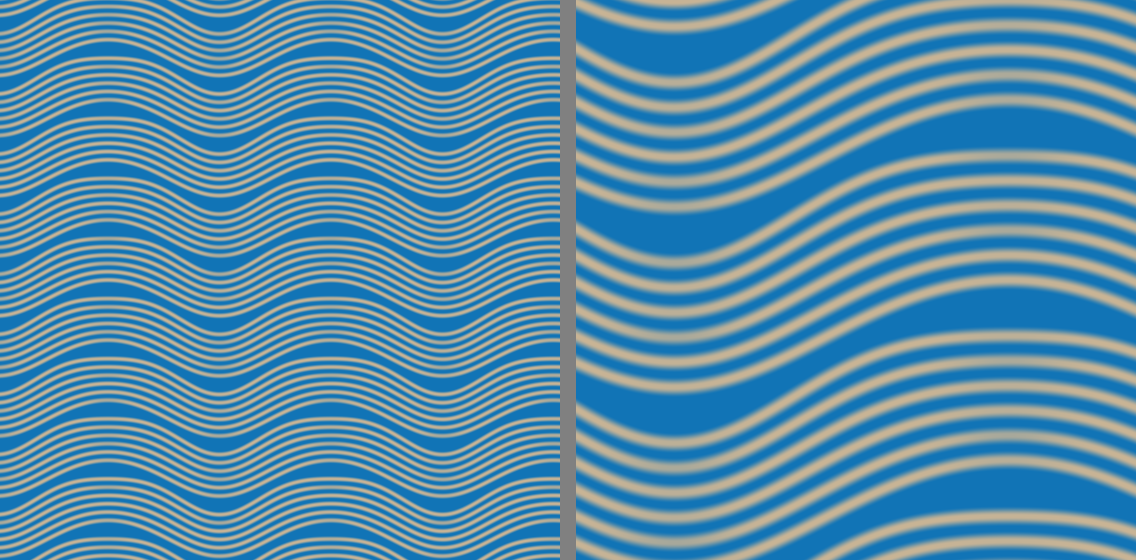
Left: the whole. Right: its middle third, enlarged.
Give the GLSL for this pattern, as a WebGL 2 fragment shader.

```glsl
#version 300 es
precision highp float;
// Rows of six soft sand-coloured wave lines on a blue ground.

uniform vec2 u_resolution;
out vec4 fragColor;

const float TAU = 6.2831853;
const vec3 BLUE = vec3(0.065, 0.455, 0.715);
const vec3 SAND = vec3(0.785, 0.705, 0.585);

const int LINES = 6;              // lines in each row
const float WAVE_LENGTH = 0.398;
const float CREST_X = 0.193;
const float ROW_HEIGHT = 0.1073;
const float TOP_LINE_Y = 0.864;   // mid height of a row's top line
const float LINE_GAP = 0.0148;
const float AMPLITUDE = 0.0319;
const float HALF_WIDTH = 0.0034;
const float SOFTNESS = 0.0029;

// Sine-free hash of a cell, 0 to 1
float hash(vec2 cell) {
    vec3 p = fract(vec3(cell.xyx) * 0.1031);
    p += dot(p, p.yzx + 33.33);
    return fract((p.x + p.y) * p.z);
}

// Wave height (x) and its derivative by angle (y); flatness broadens the crest
vec2 wave(float angle, float flatness) {
    float s = sin(angle);
    float c = cos(angle);
    return vec2(c + flatness * s * s, -s + 2.0 * flatness * s * c);
}

// Coverage of one line, repeated in every row
float waveLine(vec2 uv, float index, float pixel) {
    float angle = TAU * (uv.x - CREST_X) / WAVE_LENGTH;
    float flatness = mix(0.37, 0.09, index / float(LINES - 1));
    vec2 curve = AMPLITUDE * wave(angle, flatness);
    float slope = curve.y * TAU / WAVE_LENGTH;

    // Signed offset to the closest row, corrected for the slope
    float offset = uv.y - TOP_LINE_Y + index * LINE_GAP - curve.x;
    float row = floor(offset / ROW_HEIGHT + 0.5);
    float dist = abs(offset - row * ROW_HEIGHT) / sqrt(1.0 + slope * slope);

    // Slightly uneven ink where the line runs level
    float level = pow(abs(cos(angle)), 8.0);
    float ink = 1.0 - 0.2 * level * hash(vec2(row + 40.0, index + 7.0));

    float edge = max(SOFTNESS, pixel);
    return ink * (1.0 - smoothstep(HALF_WIDTH - edge, HALF_WIDTH + edge, dist));
}

void main() {
    vec2 uv = gl_FragCoord.xy / u_resolution;
    float pixel = 1.0 / u_resolution.y;

    float coverage = 0.0;
    for (int i = 0; i < LINES; i++) {
        coverage = max(coverage, waveLine(uv, float(i), pixel));
    }
    fragColor = vec4(mix(BLUE, SAND, coverage), 1.0);
}
```
